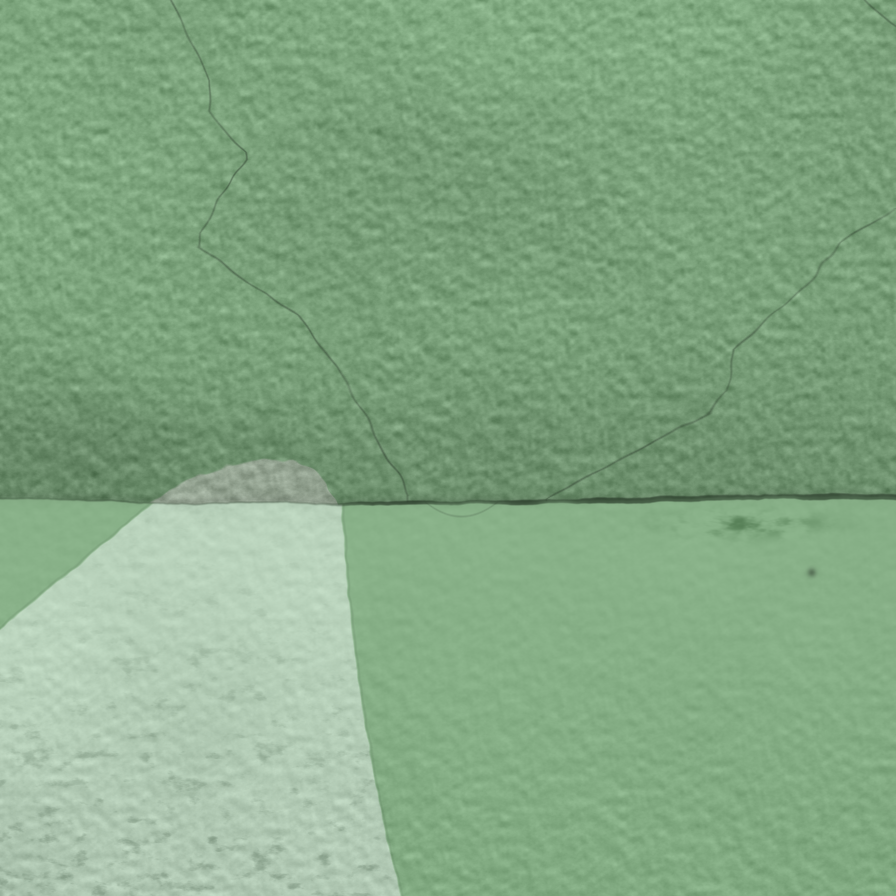
This texture is drawn by a Shadertoy shader. Its source:

```glsl
// A painted plaster wall above a smooth ledge, with a pale rounded stripe.
// Ramps bend the hairline cracks, quadratics shape the stripe, and
// value noise supplies the stains, relief and the broken joint line.

const vec3 WALL_LIGHT = vec3(0.51, 0.67, 0.51);
const vec3 WALL_DARK = vec3(0.40, 0.53, 0.40);
const vec3 LEDGE_GREEN = vec3(0.53, 0.69, 0.53);
const vec3 STRIPE_PALE = vec3(0.715, 0.815, 0.725);
const vec3 STRIPE_WORN = vec3(0.67, 0.76, 0.68);
const vec3 CAP_GREY = vec3(0.59, 0.65, 0.58);
const vec3 JOINT_DARK = vec3(0.17, 0.24, 0.17);

float hash(vec2 p) {
    vec3 q = fract(vec3(p.xyx) * 0.1031);
    q += dot(q, q.yzx + 33.33);
    return fract((q.x + q.y) * q.z);
}

float noise(vec2 p) {
    vec2 i = floor(p), f = fract(p);
    f = f * f * (3.0 - 2.0 * f);
    return mix(mix(hash(i), hash(i + vec2(1, 0)), f.x),
               mix(hash(i + vec2(0, 1)), hash(i + vec2(1, 1)), f.x), f.y);
}

float fbm(vec2 p) {
    float sum = 0.0, gain = 0.5;
    for (int i = 0; i < 4; i++) {
        sum += gain * noise(p);
        p = mat2(1.6, 1.2, -1.2, 1.6) * p + 7.3;
        gain *= 0.5;
    }
    return sum;
}

float ramp(float a, float b, float t) { return clamp((t - a) / (b - a), 0.0, 1.0); }

float below(float d, float aa) { return 1.0 - smoothstep(-aa, aa, d); }

float blob(vec2 p, vec2 centre, vec2 radius) {
    vec2 q = (p - centre) / radius;
    return exp(-dot(q, q));
}

// Signed relief of rough plaster, lit from above.
float relief(vec2 p, float scale) {
    vec2 q = p * scale * vec2(0.8, 1.0);
    return fbm(q) - fbm(q + vec2(0.25, 0.75));
}

// Crack paths: x as a function of depth t below the top edge.
float leftCrack(float t) {
    return 0.193 + 0.041 * ramp(0.0, 0.09, t) + 0.039 * ramp(0.124, 0.17, t)
        - 0.052 * ramp(0.178, 0.26, t) + 0.111 * ramp(0.276, 0.352, t)
        + 0.046 * ramp(0.352, 0.41, t) + 0.078 * ramp(0.41, 0.553, t);
}

float rightCrack(float t) {
    return 1.0 - 0.062 * ramp(0.232, 0.271, t) - 0.04 * ramp(0.271, 0.319, t)
        - 0.078 * ramp(0.319, 0.39, t) - 0.01 * ramp(0.39, 0.436, t)
        - 0.022 * ramp(0.436, 0.462, t) - 0.176 * ramp(0.462, 0.557, t);
}

// Thin line around x = path, corrected for the slope of the path.
float crackLine(float x, float path, float pathNext, float stepSize, float aa) {
    float slope = (pathNext - path) / stepSize;
    float d = abs(x - path) * inversesqrt(1.0 + slope * slope);
    return below(d - 0.001, aa);
}

float jointHeight(float x) {
    return 0.4427 - 0.0045 * smoothstep(0.0, 0.2, x) + 0.0075 * smoothstep(0.5, 0.95, x)
        + 0.006 * (fbm(vec2(x * 32.0, 2.0)) - 0.47);
}

// Negative inside the cap that rises above the joint.
float capShape(vec2 p) {
    float u = p.x - 0.306;
    float fall = u < 0.0 ? pow(-u / 0.136, 2.0) : pow(u / 0.069, 3.0);
    return (p.y - 0.487 + 0.047 * fall) * 0.75;
}

// Negative inside the stripe below the joint.
float stripeShape(vec2 p) {
    float depth = 0.44 - p.y;
    float rightEdge = p.x - (0.381 + 0.05 * depth + 0.228 * depth * depth);
    float leftEdge = (p.y - 0.297 - 0.826 * p.x) * 0.77;
    return max(leftEdge, rightEdge);
}

void mainImage(out vec4 fragColor, in vec2 fragCoord) {
    vec2 p = fragCoord / iResolution.xy;
    float aa = 1.2 / iResolution.y;
    float depth = 1.0 - p.y;
    float joint = jointHeight(p.x);
    float stain = fbm(p * 5.0) - 0.47;
    float fine = relief(p, 115.0);
    float edgeWobble = 0.004 * (noise(p * 95.0) - 0.5);

    // Upper wall: broad stains, a shaded foot and coarse grain.
    float shade = 0.24 + 0.45 * stain + 0.42 * smoothstep(0.68, 0.47, p.y);
    shade += 0.25 * blob(p, vec2(0.05, 0.49), vec2(0.3, 0.06));
    shade += 0.18 * blob(p, vec2(0.42, 0.78), vec2(0.2, 0.16));
    shade -= 0.22 * blob(p, vec2(0.62, 0.97), vec2(0.25, 0.10));
    shade -= 0.18 * blob(p, vec2(0.0, 0.82), vec2(0.13, 0.25));
    vec3 wall = mix(WALL_LIGHT, WALL_DARK, clamp(shade, 0.0, 1.0));
    wall += 0.17 * fine + 0.06 * (noise(p * 210.0) - 0.5);

    // Hairline cracks, wandering slightly off their paths.
    float stepSize = 0.004;
    float x = p.x + 0.008 * (noise(p * 45.0) - 0.5);
    float cracks = crackLine(x, leftCrack(depth), leftCrack(depth + stepSize), stepSize, aa);
    cracks = max(cracks, 0.9 * step(0.232, depth)
        * crackLine(x, rightCrack(depth), rightCrack(depth + stepSize), stepSize, aa));
    cracks = max(cracks, below(abs(x - 0.963 - 1.27 * depth) * 0.62 - 0.001, aa));
    wall *= 1.0 - cracks * (0.16 + 0.16 * noise(p * 30.0));

    // Grey cap on the wall.
    vec3 cap = CAP_GREY + 0.22 * fine + 0.12 * (fbm(p * vec2(35.0, 60.0)) - 0.47);
    wall = mix(wall, cap, below(capShape(p) + edgeWobble, aa));

    // Ledge paint becomes rougher further down.
    float rough = smoothstep(0.42, 0.0, p.y);
    vec3 ledge = LEDGE_GREEN + 0.04 * stain - 0.025 * rough;
    ledge += (0.035 + 0.095 * rough) * fine;
    float smudge = blob(p, vec2(0.83, 0.415), vec2(0.08, 0.014));
    ledge -= 0.20 * smudge * smoothstep(0.35, 0.7, fbm(p * vec2(35.0, 70.0)));
    ledge *= 1.0 - 0.35 * blob(p, vec2(0.906, 0.361), vec2(0.005));
    float bow = p.x - 0.515;
    float chip = below(abs(p.y - 0.4235 - 10.0 * bow * bow) - 0.001, aa);
    ledge *= 1.0 - 0.13 * chip * step(abs(bow), 0.045);

    // Pale stripe with worn flecks.
    vec3 stripe = mix(STRIPE_PALE, STRIPE_WORN, 0.75 * rough * rough);
    float flecks = smoothstep(0.55, 0.8, fbm(p * vec2(55.0, 95.0)));
    stripe += 0.06 * stain + (0.07 + 0.08 * rough) * fine - (0.03 + 0.09 * rough) * flecks;
    float stripeDistance = stripeShape(p) + 0.6 * edgeWobble;
    ledge = mix(ledge, stripe, below(stripeDistance, aa));
    ledge *= 1.0 - 0.07 * below(abs(stripeDistance - 0.002) - 0.001, aa);

    // Broken dark joint, heavier towards the right.
    vec3 colour = mix(wall, ledge, below(p.y - joint, aa));
    float weight = smoothstep(0.34, 0.4, p.x);
    float gap = noise(vec2(p.x * 24.0, 9.0));
    float thickness = 0.001 + weight * (0.0008 + 0.0028 * gap * smoothstep(0.3, 0.9, p.x));
    float line = below(abs(p.y - joint) - thickness, aa);
    colour = mix(colour, JOINT_DARK, line * mix(0.4, 0.85, weight) * (0.55 + 0.45 * gap));
    colour *= 1.0 - 0.10 * exp(-abs(p.y - joint - 0.003) * 220.0);

    fragColor = vec4(clamp(colour, 0.0, 1.0), 1.0);
}
```
